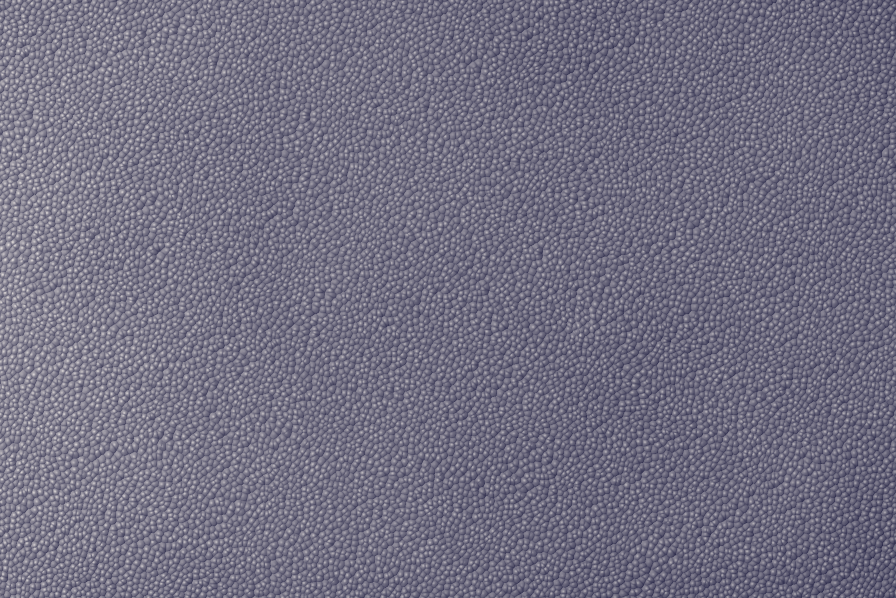
Write a Shadertoy shader that draws this texture.

```glsl
// Fine-grained blue-grey leather under soft light falling from the left.
// Staggered, jittered cells become packed domes with soft creases and glints;
// a broad light falloff, faint clouds and a few scuffs lie over them.

#define GRAINS 104.0       // pebbles per canvas height
#define JITTER 0.75        // irregularity of the pebble layout
#define BASE_TONE 0.418    // tone far from the light
#define LIGHT_GAIN 0.145   // extra tone at the left edge
#define RELIEF 0.19        // strength of the dome shading
#define CREASE 0.09        // darkness between pebbles
#define GLINT 0.22         // brightness of the highlights
#define SCUFF 0.10         // brightness of wear marks
#define SPECKS 8           // number of small worn spots
#define STROKES 6          // scratches in the scuffed patch

const vec2 LIGHT_DIR = vec2(-0.80, 0.60);
const mat2 GRID_TURN = mat2(0.825, 0.565, -0.565, 0.825);

float hash(vec2 p) {
    return fract(sin(dot(p, vec2(127.1, 311.7))) * 43758.5453);
}

vec2 hash2(vec2 p) {
    return vec2(hash(p), hash(p + 47.3));
}

float noise(vec2 p) {
    vec2 i = floor(p), f = fract(p);
    f = f * f * (3.0 - 2.0 * f);
    vec2 e = vec2(0.0, 1.0);
    return mix(mix(hash(i), hash(i + e.yx), f.x),
               mix(hash(i + e.xy), hash(i + e.yy), f.x), f.y);
}

// Signed tone offset of the pebbled surface.
float pebbles(vec2 p) {
    vec2 q = GRID_TURN * p * GRAINS;
    vec2 light = GRID_TURN * LIGHT_DIR;
    q += vec2(noise(q * 0.15), noise(q * 0.15 + 31.0));
    vec2 offset = vec2(0.0), nearestId = vec2(0.0);
    float nearest = 9.0, second = 9.0;
    for (int y = -1; y <= 1; y++) {
        float row = floor(q.y) + float(y);
        float stagger = 0.5 * mod(row, 2.0);
        for (int x = -1; x <= 1; x++) {
            vec2 id = vec2(floor(q.x - stagger) + float(x), row);
            vec2 centre = id + 0.5 + JITTER * (hash2(id) - 0.5);
            vec2 d = q - centre - vec2(stagger, 0.0);
            float dist = length(d);
            if (dist < nearest) {
                second = nearest;
                nearest = dist;
                offset = d;
                nearestId = id;
            } else {
                second = min(second, dist);
            }
        }
    }
    float slope = dot(offset, light);
    float crease = 1.0 - smoothstep(0.0, 0.42, second - nearest);
    vec2 toGlint = offset - 0.16 * light;
    float glint = exp(-19.0 * dot(toGlint, toGlint));
    glint *= 0.25 + 0.95 * hash(nearestId + 9.1);
    return RELIEF * slope - CREASE * crease + GLINT * glint;
}

// Broad light, falling off to the right and into the corners.
float lighting(vec2 p, float aspect) {
    float tone = BASE_TONE + LIGHT_GAIN * exp(-2.2 * p.x);
    tone += 0.025 * (noise(p * 3.0) - 0.5) + 0.02 * (noise(p * 9.0) - 0.5);
    vec2 v = (p - vec2(0.5 * aspect, 0.55)) / vec2(0.5 * aspect, 0.5);
    return tone - 0.035 * smoothstep(0.9, 2.0, dot(v, v));
}

float segment(vec2 p, vec2 a, vec2 b) {
    vec2 ab = b - a;
    float t = clamp(dot(p - a, ab) / dot(ab, ab), 0.0, 1.0);
    return length(p - a - t * ab);
}

// Scattered worn spots and one patch of fine scratches.
float wear(vec2 p, float aspect) {
    float mark = 0.0;
    for (int i = 0; i < SPECKS; i++) {
        vec2 seed = vec2(float(i), 5.7);
        vec2 centre = vec2(aspect, 1.0) * (0.15 + 0.7 * hash2(seed));
        float size = mix(0.004, 0.008, hash(seed + 2.3));
        mark += 0.8 * (1.0 - smoothstep(0.3 * size, size, length(p - centre)));
    }
    for (int i = 0; i < STROKES; i++) {
        vec2 seed = vec2(float(i), 17.2);
        vec2 start = vec2(0.965, 0.43) + vec2(0.03, 0.06) * hash2(seed);
        vec2 run = vec2(-0.012, 0.035) * (0.5 + hash2(seed + 3.0));
        mark += 1.0 - smoothstep(0.0005, 0.003, segment(p, start, start + run));
    }
    return min(mark, 1.0) * (0.4 + 0.6 * noise(p * 160.0));
}

// Blue-grey in shadow, warming towards pale grey in the light.
vec3 leatherColour(float tone) {
    return vec3(tone, 0.977 * tone, 0.159 + 0.79 * tone);
}

void mainImage(out vec4 fragColor, in vec2 fragCoord) {
    float aspect = iResolution.x / iResolution.y;
    vec2 p = fragCoord / iResolution.y;

    // Average four samples to smooth the fine grain.
    float grain = 0.0;
    for (int i = 0; i < 4; i++) {
        vec2 shift = vec2(i % 2, i / 2) * 0.5 - 0.25;
        grain += 0.25 * pebbles((fragCoord + shift) / iResolution.y);
    }
    float contrast = mix(1.15, 0.98, smoothstep(0.0, 0.6, p.x));
    float tone = lighting(p, aspect) + contrast * grain;
    tone += SCUFF * wear(p, aspect);
    fragColor = vec4(leatherColour(clamp(tone, 0.0, 1.0)), 1.0);
}
```
